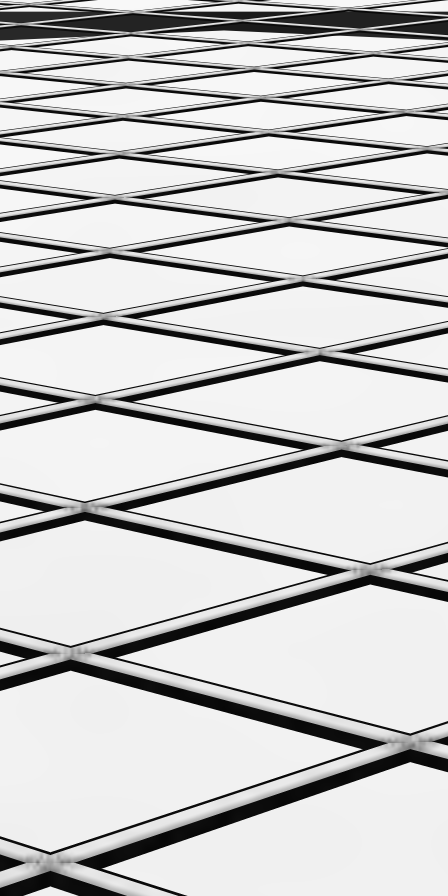
A WebGL 2 fragment shader for this pattern:

```glsl
#version 300 es
precision highp float;

#define VANISH vec2(0.184, -0.353)
#define COLUMN_STEP 3.997
#define COLUMN_SHIFT 1.184
#define ROW_SCALE 12.2
#define ROW_TILT 0.065
#define ROW_OFFSET 9.27
#define NEAR_DEPTH 1.181
#define BAR_HALF 0.0074
#define SHADOW_WIDTH 0.0143
#define SEAM_WIDTH 0.0026
#define FALLOFF 1.65

uniform vec2 u_resolution;
out vec4 outColor;

const vec3 PANEL = vec3(0.95);
const vec3 SHADOW = vec3(0.025);
const vec3 BAR_LIGHT = vec3(0.93);
const vec3 BAR_DARK = vec3(0.72);
const vec3 ROOF_DARK = vec3(0.09);

float hash(vec2 p) {
  vec3 q = fract(vec3(p.xyx) * 0.1031);
  q += dot(q, q.yzx + 33.33);
  return fract((q.x + q.y) * q.z);
}

float noise(vec2 p) {
  vec2 i = floor(p), f = fract(p);
  f = f * f * (3.0 - 2.0 * f);
  return mix(mix(hash(i), hash(i + vec2(1, 0)), f.x),
             mix(hash(i + vec2(0, 1)), hash(i + vec2(1, 1)), f.x), f.y);
}

// Antialiased step: 0 for negative distance, 1 for positive
float edge(float d) {
  return clamp(d * u_resolution.y + 0.5, 0.0, 1.0);
}

// Canvas position (y down, height 1) to column and row on the receding wall
vec2 wallCoords(vec2 p) {
  vec2 q = p - VANISH;
  float slope = q.x / q.y;
  float column = (ROW_SCALE * slope + COLUMN_SHIFT) / (COLUMN_STEP + ROW_TILT * slope);
  float row = (ROW_SCALE - ROW_TILT * column) / q.y - ROW_OFFSET;
  return vec2(column, row);
}

void main() {
  vec2 uv = gl_FragCoord.xy / u_resolution;
  vec2 p = vec2(uv.x * 0.5, 1.0 - uv.y);

  // Diagonal lattice: bars lie where either coordinate is an integer
  vec2 wall = wallCoords(p);
  vec2 diagonal = 0.5 * vec2(wall.y + wall.x, wall.y - wall.x);
  vec2 rate = max(abs(dFdy(diagonal)) * u_resolution.y, vec2(1e-4));
  vec2 cell = floor(diagonal);
  vec2 f = fract(diagonal);

  // Vertical distances to the bars below and above
  vec2 below = f / rate;
  vec2 above = (1.0 - f) / rate;
  float dBelow = min(below.x, below.y);
  float dAbove = min(above.x, above.y);

  // Widths shrink with depth
  float depth = pow((p.y - VANISH.y) / NEAR_DEPTH, FALLOFF);
  float barHalf = BAR_HALF * depth;

  // Panels: soft gradient and a slight tone change from one to the next
  vec3 color = PANEL + 0.03 * (0.5 - p.y) + 0.012 * (hash(cell + 40.0) - 0.5);
  color += 0.012 * (noise(p * vec2(9.0, 14.0)) - 0.5);

  // Dark recessed band under the roof
  float roofEnd = 0.034 + 0.045 * abs(p.x - 0.25);
  float roof = edge(p.y - 0.013) * (1.0 - edge(p.y - roofEnd));
  color = mix(color, ROOF_DARK + 0.08 * hash(cell + 7.0), roof);

  // Heavy shadow beneath each bar, thin seam on top of it
  vec3 shadow = SHADOW + 0.03 * noise(p * 60.0);
  color = mix(shadow, color, edge(dAbove - barHalf - SHADOW_WIDTH * depth));
  color = mix(shadow, color, edge(dBelow - barHalf - SEAM_WIDTH * depth));

  // Bars: bright upper face, grey lower lip
  float across = dBelow < dAbove ? dBelow : -dAbove;
  vec3 bar = mix(BAR_DARK, BAR_LIGHT, smoothstep(-barHalf, 0.1 * barHalf, across));

  // Grime gathered where the bars cross
  vec2 nearest = min(below, above);
  float joint = 1.0 - smoothstep(0.5, 2.6, max(nearest.x, nearest.y) / barHalf);
  bar -= joint * (0.1 + 0.25 * noise(p * vec2(260.0, 160.0)));
  bar -= 0.06 * noise(p * vec2(40.0, 90.0));
  color = mix(bar, color, edge(min(dBelow, dAbove) - barHalf));

  outColor = vec4(clamp(color, 0.0, 1.0), 1.0);
}
```
